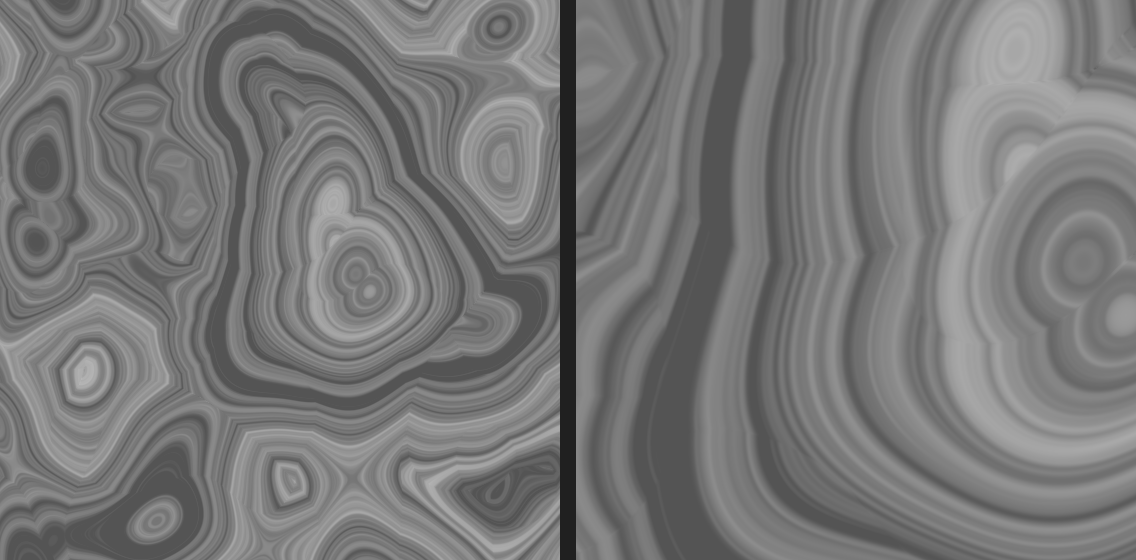
Left: the whole. Right: its middle third, enlarged.
This texture is drawn by a three.js fragment shader. Its source:

```glsl
varying vec2 vUv;

const float DETAIL = 1.0 / 512.0;  // finest feature, in canvas widths
const float MID_GRAY = 0.495;
const float CONTRAST = 0.235;
const int BAND_OCTAVES = 7;

float hash1(float n) {
  return fract(sin(n * 127.1 + 3.7) * 43758.5453);
}

float hash2(vec2 p) {
  return fract(sin(dot(p, vec2(127.1, 311.7))) * 43758.5453);
}

// Smooth 1D value noise, centred on zero
float valueNoise(float x) {
  float cell = floor(x);
  float t = smoothstep(0.0, 1.0, x - cell);
  return mix(hash1(cell), hash1(cell + 1.0), t) - 0.5;
}

float cornerSlope(vec2 cell, vec2 offset) {
  float angle = 6.28318 * hash2(cell);
  return dot(vec2(cos(angle), sin(angle)), offset);
}

// 2D gradient noise with quintic blending
float gradientNoise(vec2 p) {
  vec2 i = floor(p);
  vec2 f = fract(p);
  vec2 u = f * f * f * (f * (f * 6.0 - 15.0) + 10.0);
  vec2 e = vec2(1.0, 0.0);
  float low = mix(cornerSlope(i, f), cornerSlope(i + e.xy, f - e.xy), u.x);
  float high = mix(cornerSlope(i + e.yx, f - e.yx), cornerSlope(i + e.xx, f - e.xx), u.x);
  return mix(low, high, u.y);
}

// Leaning oval hill of height one
float hill(vec2 p, vec2 center, vec2 radius, float lean) {
  vec2 d = p - center;
  d.x += lean * d.y;
  d /= radius;
  return exp(-dot(d, d));
}

// Rolling terrain; folded noise gives the contours their sharp corners
float terrain(vec2 p) {
  float rolling = gradientNoise(p * vec2(3.2, 2.7) + 4.3);
  float folds = abs(gradientNoise(p * 2.7 + 17.6));
  float smallFolds = abs(gradientNoise(p * 5.3 + 31.2));
  float peak = hill(p, vec2(0.54, 0.65), vec2(0.23, 0.3), 0.22);
  return 1.3 * peak + 1.25 * rolling + 0.6 * folds + 0.22 * smallFolds;
}

// Layered bands along the height; octaves too fine to resolve fade out
float strata(float height, float footprint) {
  float sum = 0.0;
  float amplitude = 1.0;
  float frequency = 6.0;
  for (int i = 0; i < BAND_OCTAVES; i++) {
    float visible = 1.0 - smoothstep(0.5, 1.3, frequency * footprint);
    sum += visible * amplitude * valueNoise(height * frequency + 19.3 * float(i) + 50.0);
    amplitude *= 0.8;
    frequency *= 2.03;
  }
  return sum;
}

void main() {
  float height = terrain(vUv);
  vec2 rise = vec2(terrain(vUv + vec2(DETAIL, 0.0)), terrain(vUv + vec2(0.0, DETAIL))) - height;
  float gray = MID_GRAY + CONTRAST * strata(height, length(rise));
  gl_FragColor = vec4(vec3(clamp(gray, 0.33, 0.71)), 1.0);
}
```
